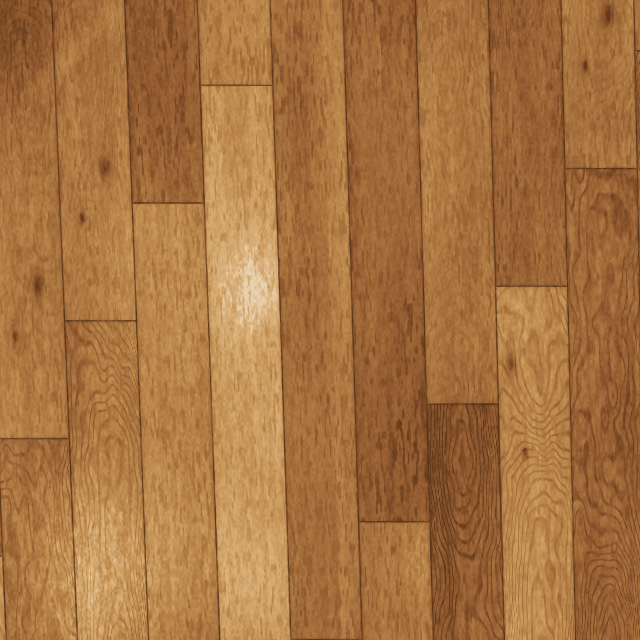
Reproduce this texture procedurally as a three.js fragment shader.

```glsl
varying vec2 vUv;

#define PLANK_WIDTH_BOTTOM 0.1112
#define PLANK_WIDTH_TOP 0.1137
#define SEAM_BOTTOM 0.121
#define SEAM_TOP 0.0807
#define PLANK_LENGTH 1.05
#define JOINT_START 0.4987
#define JOINT_STEP 0.184
#define SEAM_HALF_WIDTH 0.0021
#define GRAIN_STRENGTH 0.3
#define PORE_STRENGTH 0.26
#define RING_STRENGTH 0.3

const vec3 UMBER = vec3(0.44, 0.265, 0.13);
const vec3 BROWN = vec3(0.58, 0.36, 0.19);
const vec3 OAK = vec3(0.67, 0.46, 0.25);
const vec3 HONEY = vec3(0.76, 0.56, 0.32);
const vec3 PALE = vec3(0.84, 0.67, 0.45);
const vec3 GLARE = vec3(0.91, 0.82, 0.69);
const vec3 SEAM = vec3(0.33, 0.19, 0.09);

float hash(vec2 p) {
  vec3 q = fract(p.xyx * 0.1031);
  q += dot(q, q.yzx + 33.33);
  return fract((q.x + q.y) * q.z);
}

float noise(vec2 p) {
  vec2 i = floor(p), f = fract(p);
  f = f * f * (3.0 - 2.0 * f);
  return mix(mix(hash(i), hash(i + vec2(1.0, 0.0)), f.x),
             mix(hash(i + vec2(0.0, 1.0)), hash(i + 1.0), f.x), f.y);
}

float glow(vec2 p, vec2 center, vec2 radius) {
  vec2 d = (p - center) / radius;
  return exp(-dot(d, d));
}

float segmentDistance(vec2 p, vec2 a, vec2 b) {
  vec2 d = b - a;
  return length(p - a - d * clamp(dot(p - a, d) / dot(d, d), 0.0, 1.0));
}

// Base tone of each plank: eight columns, below and above the end joint
float plankTone(float column, float upper) {
  mat4 tones = mat4(0.46, 0.54, 0.73, 0.40,  0.46, 0.20, 0.64, 0.33,
                    0.57, 0.25, 0.60, 0.38,  0.27, 0.50, 0.30, 0.58);
  float i = mod(column, 8.0);
  vec4 slots = vec4(0.0, 1.0, 2.0, 3.0);
  vec4 group = vec4(equal(slots, vec4(floor(i / 4.0) + 2.0 * upper)));
  vec4 entry = vec4(equal(slots, vec4(mod(i, 4.0))));
  return dot(tones * group, entry);
}

vec3 woodColor(float t) {
  vec3 c = mix(UMBER, BROWN, clamp(t * 4.0, -0.4, 1.0));
  c = mix(c, OAK, clamp(t * 4.0 - 1.0, 0.0, 1.0));
  c = mix(c, HONEY, clamp(t * 4.0 - 2.0, 0.0, 1.0));
  c = mix(c, PALE, clamp(t * 4.0 - 3.0, 0.0, 1.0));
  return mix(c, GLARE, smoothstep(0.0, 1.6, t * 4.0 - 4.0));
}

void main() {
  vec2 p = vUv;

  // Slightly converging columns with stepped end joints
  float width = mix(PLANK_WIDTH_BOTTOM, PLANK_WIDTH_TOP, p.y);
  float across = (p.x - mix(SEAM_BOTTOM, SEAM_TOP, p.y)) / width;
  float column = floor(across);
  float u = across - column;
  float joint = mod(JOINT_START + JOINT_STEP * column, PLANK_LENGTH);
  float upper = step(joint, p.y);
  float v = p.y - joint;
  float base = plankTone(column, upper);
  vec2 id = vec2(column + 20.0, upper + 3.0);
  vec2 seed = 40.0 * vec2(hash(id), hash(id + 17.0));
  vec2 g = vec2(u * width, v + 2.0);

  // Planks are either figured with rings or brushed with pores
  float figure = step(mod(column + 3.0, 8.0), 3.5) * mix(1.0, 0.35, upper);

  // Long fibres, fine flecks, broad bands and short dark pores
  float fibre = noise(g * vec2(130.0, 7.0) + seed) - 0.5;
  float grain = noise(g * vec2(250.0, 85.0) + seed) - 0.5;
  float fleck = noise(g * vec2(430.0, 230.0) + seed) - 0.5;
  float band = noise(g * vec2(34.0, 1.6) + seed) - 0.5;
  float cloud = noise(p * vec2(9.0, 6.0) + 11.0) - 0.5;
  float tone = base + 0.16 * cloud;
  tone += GRAIN_STRENGTH * (0.35 * fibre + 0.45 * grain + 0.5 * fleck + 0.5 * band);
  float pore = smoothstep(0.56, 0.8, noise(g * vec2(310.0, 60.0) + seed.yx));
  tone -= PORE_STRENGTH * (1.0 - 0.5 * figure) * (pore - 0.2) * (0.6 + fibre);

  // Pale sapwood strip along one plank
  float sapwood = step(abs(mod(column, 8.0) - 3.0), 0.5);
  tone += sapwood * 0.16 * smoothstep(0.68, 0.74, u + 0.05 * fibre);

  // Thin arched growth rings
  float bow = (u - 0.5) * (u - 0.5);
  float field = noise(g * vec2(14.0, 4.5) + seed) + 0.9 * bow + 0.9 * v;
  field += 0.1 * noise(g * vec2(70.0, 26.0) + seed);
  float ring = smoothstep(0.05, 0.5, abs(fract(field * 15.0) * 2.0 - 1.0));
  tone += RING_STRENGTH * figure * (ring - 0.72) * (0.7 + 1.4 * grain);

  // Knots in the mid-light planks
  float knotty = step(0.55, base) * step(base, 0.65) * step(0.1, abs(column - 2.0));
  for (int i = 0; i < 2; i++) {
    float k = float(i);
    vec2 knot = mix(vec2(0.18 + 0.18 * k, -0.12 - 0.14 * k),
                    vec2(0.65 - 0.34 * k, 0.24 - 0.08 * k), upper);
    vec2 radius = vec2(0.008, 0.016) * (1.0 - 0.45 * k);
    vec2 offset = vec2((u - knot.x) * width, v - knot.y);
    tone -= knotty * (0.5 + 0.5 * grain) * glow(offset, vec2(0.0), radius);
    tone -= knotty * 0.1 * glow(offset, vec2(0.0), radius * 2.5);
  }

  // Soft lamp reflections
  float gloss = mix(0.1, 1.0, smoothstep(0.5, 0.66, base));
  float light = 0.52 * gloss * glow(p, vec2(0.395, 0.545), vec2(0.045, 0.07));
  light += 0.12 * glow(p, vec2(0.32, 0.42), vec2(0.13, 0.34));
  light += 0.44 * glow(p, vec2(0.15, 0.09), vec2(0.1, 0.14));
  light += 0.18 * glow(p, vec2(0.39, 0.09), vec2(0.07, 0.08));
  light += 0.28 * glow(p, vec2(0.655, 0.13), vec2(0.022, 0.06));
  tone += light * (1.0 + 0.3 * grain + 0.4 * fleck);

  // Corner shadow, pale diagonal streak and dimmer right side
  tone -= 0.4 * glow(p, vec2(0.0, 0.98), vec2(0.13, 0.2));
  float streak = segmentDistance(p, vec2(0.06, 0.86), vec2(0.17, 0.98));
  tone += 0.14 * (1.0 - smoothstep(0.002, 0.026, streak));
  tone -= 0.07 * smoothstep(0.6, 1.0, p.x);

  // Thin worn seams with a soft shaded edge
  float along = mod(v, PLANK_LENGTH);
  float edge = min(min(u, 1.0 - u) * width, min(along, PLANK_LENGTH - along));
  edge += 0.0006 * (noise(p * 150.0) - 0.5);
  float wear = 0.5 + 0.45 * noise(p * vec2(24.0, 30.0)) + 0.4 * fleck;
  float line = 1.0 - smoothstep(0.0, SEAM_HALF_WIDTH, edge);
  tone -= 0.1 * (1.0 - smoothstep(0.0, 0.006, edge));
  vec3 color = mix(woodColor(tone), SEAM, line * clamp(wear, 0.0, 1.0));

  gl_FragColor = vec4(color, 1.0);
}
```
